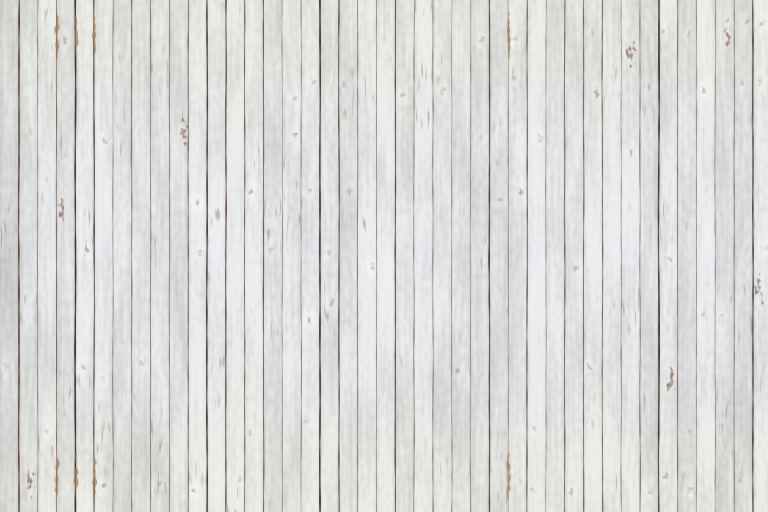
This texture is drawn by a WebGL 1 fragment shader. Its source:

```glsl
precision highp float;
// Narrow whitewashed upright boards with dark seams, grain, knots and chipped paint.

uniform vec2 u_resolution;

float hash(vec2 p) {
  vec3 a = fract(p.xyx * vec3(0.1031, 0.1030, 0.0973));
  a += dot(a, a.yzx + 33.33);
  return fract((a.x + a.y) * a.z);
}

float gradientDot(vec2 cell, vec2 offset) {
  float angle = 6.2832 * hash(cell);
  return dot(vec2(cos(angle), sin(angle)), offset);
}

float gradientNoise(vec2 p) {
  vec2 i = floor(p), f = p - i;
  vec2 w = f * f * f * (f * (f * 6.0 - 15.0) + 10.0);
  vec2 e = vec2(1.0, 0.0);
  return mix(mix(gradientDot(i, f), gradientDot(i + e.xy, f - e.xy), w.x),
             mix(gradientDot(i + e.yx, f - e.yx), gradientDot(i + e.xx, f - e.xx), w.x), w.y);
}

// Offset from the random centre of one mark inside a board cell of the given height.
vec2 markOffset(vec2 p, vec2 cell, float height) {
  vec2 centre = vec2(0.25 + 0.5 * hash(cell + 13.0), height * (0.3 + 0.4 * hash(cell + 29.0)));
  return p - cell * vec2(1.0, height) - centre;
}

void main() {
  // One unit is one board width; 40.8 boards span the canvas.
  vec2 uv = gl_FragCoord.xy / u_resolution;
  vec2 p = gl_FragCoord.xy / u_resolution.x * 40.8;
  float pixel = 40.8 / u_resolution.x;
  float board = floor(p.x);
  vec2 grainPoint = p + vec2(0.0, board * 37.0);

  // Painted surface: tone per board, long grain and soft cloudy patches.
  float tone = 0.893 + 0.06 * (hash(vec2(board, 5.0)) - 0.5);
  tone += 0.05 * gradientNoise(grainPoint * vec2(5.5, 0.35));
  tone += 0.045 * gradientNoise(grainPoint * vec2(4.0, 2.2) + 71.0);
  tone += 0.07 * gradientNoise(grainPoint * vec2(0.9, 0.2) + 19.0);
  tone += 0.035 * gradientNoise(p * vec2(0.22, 0.1) + 3.0);
  tone -= 0.035 * smoothstep(0.12, 0.0, uv.x);
  tone = min(tone, 0.92 + 0.3 * (tone - 0.92));
  vec3 tint = mix(vec3(1.0, 1.005, 0.985), vec3(0.995, 1.003, 1.013),
                  exp(-14.0 * (uv.y - 0.5) * (uv.y - 0.5)));
  vec3 color = tone * tint;

  // Fine weathered cracks running along some stretches of board.
  float crack = smoothstep(0.2, 0.55, gradientNoise(grainPoint * vec2(6.0, 0.9) + 47.0));
  crack *= smoothstep(0.08, 0.4, gradientNoise(vec2(board * 3.7, p.y * 0.23)));
  color = mix(color, vec3(0.58, 0.56, 0.54), 0.55 * crack);

  // Faint ragged knots with a pale halo.
  vec2 cell = vec2(board, floor(p.y / 3.0));
  vec2 d = markOffset(p, cell, 3.0);
  float radius = length(d * vec2(1.0, 0.75)) + 0.22 * gradientNoise(p * 4.5);
  float hasKnot = step(hash(cell + 53.0), 0.17) * (0.4 + 0.6 * hash(cell + 61.0));
  color += 0.025 * hasKnot * smoothstep(0.6, 0.2, radius);
  color = mix(color, vec3(0.56, 0.55, 0.54), 0.6 * hasKnot * smoothstep(0.17, 0.0, radius));

  // Rare patches of flaked paint, showing specks of reddish wood and grey.
  cell = vec2(board, floor(p.y / 4.5));
  d = markOffset(p, cell, 4.5);
  float flake = 0.8 - length(d / vec2(0.32, 0.9)) + 1.5 * gradientNoise(p * vec2(5.0, 3.2));
  flake = step(hash(cell + 83.0), 0.032) * smoothstep(0.2, 0.75, flake);
  vec3 bareWood = mix(vec3(0.72, 0.55, 0.48), vec3(0.47, 0.44, 0.42),
                      smoothstep(-0.15, 0.25, gradientNoise(p * 4.5 + 9.0)));
  color = mix(color, bareWood, 0.75 * flake);

  // Seams: nearly straight, mostly faint, a few dark or rusty.
  float seam = floor(p.x + 0.5);
  float strength = hash(vec2(seam, 91.0));
  strength *= strength;
  float waver = 0.035 * gradientNoise(vec2(seam * 5.3, p.y * 0.2));
  float side = p.x - seam + waver;
  float breaks = gradientNoise(vec2(seam * 7.1, p.y * 0.9));
  float halfWidth = 0.025 + 0.016 * strength + 0.012 * breaks;
  float line = smoothstep(halfWidth + 0.5 * pixel, halfWidth - 0.5 * pixel, abs(side));
  line *= step(0.5, seam) * (0.6 + 0.35 * strength + 0.3 * breaks);
  vec3 gap = mix(vec3(0.45, 0.44, 0.42), vec3(0.22, 0.20, 0.19), strength);
  gap = mix(gap, vec3(0.37, 0.28, 0.23), step(0.78, hash(vec2(seam, 17.0))));
  color -= 0.045 * smoothstep(0.22, 0.02, abs(side)) * (0.3 + 0.7 * strength);
  color = mix(color, gap, clamp(line, 0.0, 1.0));

  // Thin orange splinters beside a few seams, near the top and bottom.
  float splinterY = (abs(uv.y - 0.5) - 0.43) / 0.045;
  float splinter = abs(side - 0.03) + 0.08 * splinterY * splinterY
                 + 0.16 * gradientNoise(p * vec2(3.0, 2.2) + 31.0);
  splinter = smoothstep(0.11, 0.03, splinter) * step(hash(vec2(seam, 41.0)), 0.12);
  color = mix(color, vec3(0.64, 0.49, 0.33), 0.75 * splinter);

  gl_FragColor = vec4(clamp(color, 0.0, 1.0), 1.0);
}
```
